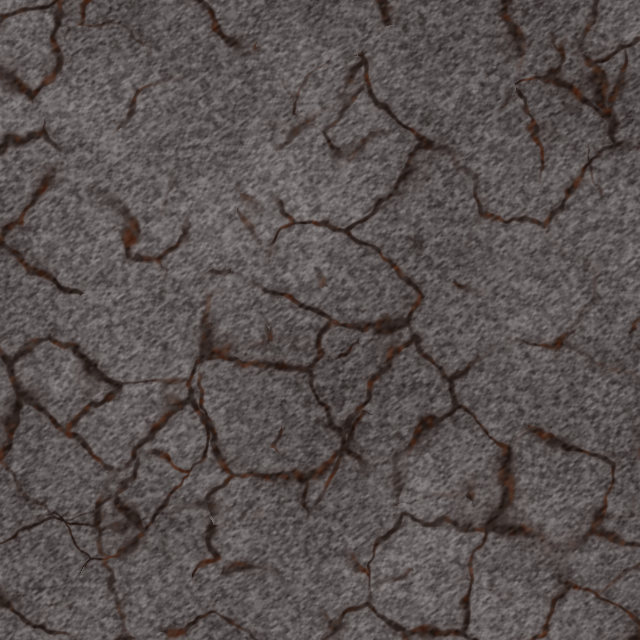
Write a Shadertoy shader that draws this texture.

```glsl
// Weathered grey stone with fine slanted grain and a net of rusty brown cracks.

float hash(vec2 p) {
    vec3 q = fract(p.xyx * vec3(0.1031, 0.1030, 0.0973));
    q += dot(q, q.yzx + 33.33);
    return fract((q.x + q.y) * q.z);
}

vec2 hash2(vec2 p) {
    return vec2(hash(p), hash(p + 57.3));
}

float noise(vec2 p) {
    vec2 i = floor(p), f = fract(p);
    f = f * f * (3.0 - 2.0 * f);
    return mix(mix(hash(i), hash(i + vec2(1, 0)), f.x),
               mix(hash(i + vec2(0, 1)), hash(i + vec2(1, 1)), f.x), f.y);
}

float fbm(vec2 p) {
    float sum = 0.0, amp = 0.5;
    for (int i = 0; i < 4; i++) {
        sum += amp * noise(p);
        p = p * 2.03 + 17.7;
        amp *= 0.5;
    }
    return sum / 0.9375;
}

vec2 warp(vec2 p) {
    return vec2(noise(p), noise(p + 41.7)) - 0.5;
}

// Voronoi borders: x is the dark crack, y its soft stain.
// Every border has its own strength, so some are faint or missing.
vec2 cracks(vec2 p, float halfWidth, float missing) {
    vec2 cell = floor(p), f = p - cell;
    vec2 nearOffset = vec2(0), nearCell = vec2(0);
    float nearest = 8.0;
    for (int y = -1; y <= 1; y++)
    for (int x = -1; x <= 1; x++) {
        vec2 g = vec2(x, y);
        vec2 r = g + hash2(cell + g) - f;
        if (dot(r, r) < nearest) {
            nearest = dot(r, r);
            nearOffset = r;
            nearCell = g;
        }
    }
    vec2 cover = vec2(0);
    for (int y = -2; y <= 2; y++)
    for (int x = -2; x <= 2; x++) {
        vec2 g = nearCell + vec2(x, y);
        vec2 r = g + hash2(cell + g) - f;
        vec2 between = r - nearOffset;
        if (dot(between, between) < 0.0001) continue;
        float d = dot(0.5 * (r + nearOffset), normalize(between));
        float edgeId = hash(2.0 * cell + g + nearCell + 131.0);
        float strength = smoothstep(missing, missing + 0.3, edgeId);
        float w = halfWidth * (0.4 + 0.6 * strength);
        float core = 1.0 - smoothstep(0.35 * w, 1.3 * w + 0.012, d);
        float stain = 1.0 - smoothstep(0.0, 3.0 * w + 0.03, d);
        cover = max(cover, strength * vec2(core, stain));
    }
    return cover;
}

void mainImage(out vec4 fragColor, in vec2 fragCoord) {
    vec2 uv = fragCoord / iResolution.y;

    // Stone: cloudy patches under short slanted grains
    float patches = fbm(uv * 6.0 + 3.0) - 0.5;
    vec2 slanted = mat2(0.82, -0.57, 0.57, 0.82) * uv;
    float grain = noise(slanted * vec2(125, 225)) - 0.5;
    float fine = noise(slanted * vec2(230, 330) + 71.0) - 0.5;
    float mottle = noise(uv * 70.0 + 9.0) - 0.5;
    float tone = 0.17 * patches + 0.19 * grain + 0.13 * fine + 0.05 * mottle;
    vec3 color = vec3(0.372, 0.347, 0.346) + tone * vec3(1.0, 1.02, 1.03);

    // Crack net: large plates plus sparse smaller branches
    vec2 bent = uv + 0.045 * warp(uv * 9.0) + 0.016 * warp(uv * 32.0)
                   + 0.007 * warp(uv * 85.0);
    float clump = smoothstep(0.66, 0.9, noise(uv * 15.0 + 23.0));
    float width = 0.012 + 0.03 * noise(uv * 24.0 + 5.0) + 0.05 * clump;
    vec2 plates = cracks(bent * 6.6 + 12.0, width, 0.08);
    vec2 branches = cracks(bent * 9.5 + 47.0, width * 1.1, 0.5);
    plates *= smoothstep(0.16, 0.42, noise(uv * 8.0 + 61.0));
    branches *= smoothstep(0.4, 0.65, noise(uv * 6.0 + 88.0));
    vec2 crack = max(plates, branches);

    // Brown stain around the cracks, then the rusty dark core
    float crumble = noise(uv * 110.0 + 31.0);
    color = mix(color, vec3(0.22, 0.165, 0.145), crack.y * (0.22 + 0.3 * clump));
    float rust = smoothstep(0.4, 0.85, 0.55 * noise(uv * 40.0 + 15.0) + 0.45 * crumble);
    vec3 coreColor = mix(vec3(0.135, 0.095, 0.08), vec3(0.29, 0.155, 0.095), rust);
    coreColor += 0.12 * grain;
    color = mix(color, coreColor, crack.x * (0.7 + 0.28 * crumble));

    fragColor = vec4(clamp(color, 0.0, 1.0), 1.0);
}
```
